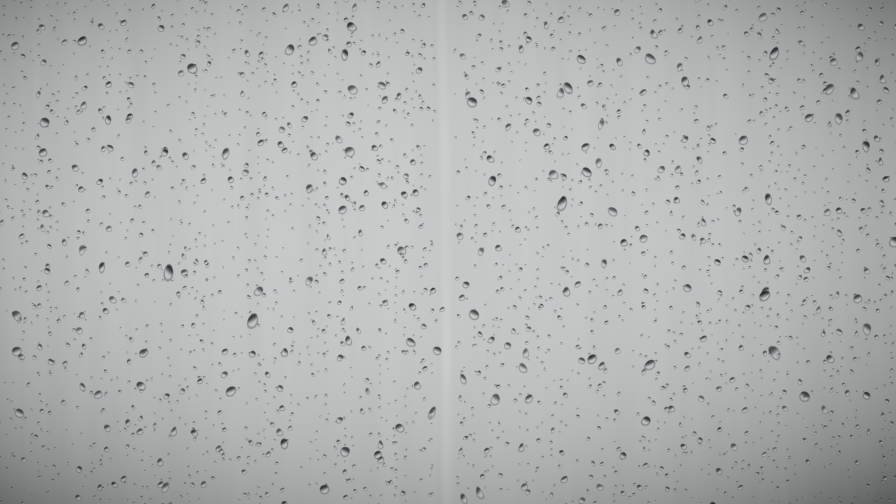
Write a Shadertoy shader that draws this texture.

```glsl
const vec3 SKY = vec3(0.778, 0.787, 0.787);
const vec3 DROP_DARK = vec3(0.15, 0.17, 0.17);
const vec3 DROP_LIGHT = vec3(0.77, 0.785, 0.785);
const vec2 GLOW_CENTRE = vec2(0.47, 0.55);
const float VIGNETTE_WIDE = 0.047;
const float VIGNETTE_CORNER = 0.060;
const float STREAK_X = 0.499;         // share of the canvas width
const float STREAK_WIDTH = 0.010;
const float STREAK_GAIN = 0.022;
const float DRY_GAP = 0.018;          // clear band beside the streak
const int LAYERS = 4;
const float CELL_SIZE = 0.060;        // grid of the largest drops
const float LAYER_SCALE = 0.66;
const float RADIUS_MIN = 0.095;       // shares of the cell
const float RADIUS_MAX = 0.175;
const float DENSITY = 0.34;
const float SOFTNESS = 0.0008;

float hash(vec2 p) {
    return fract(sin(dot(p, vec2(127.1, 311.7))) * 43758.5453);
}

float noise(vec2 p) {
    vec2 i = floor(p), f = fract(p);
    f = f * f * (3.0 - 2.0 * f);
    return mix(mix(hash(i), hash(i + vec2(1.0, 0.0)), f.x),
               mix(hash(i + vec2(0.0, 1.0)), hash(i + vec2(1.0, 1.0)), f.x), f.y);
}

float streakCentre(float y, float aspect) {
    return STREAK_X * aspect + 0.006 * (noise(vec2(y * 3.0, 4.0)) - 0.5) - 0.008 * y;
}

// Overcast light, darker corners, faint vertical water tracks
vec3 wetGlass(vec2 p, float aspect) {
    vec2 fromGlow = (p / vec2(aspect, 1.0) - GLOW_CENTRE) * 2.0;
    float r2 = dot(fromGlow, fromGlow);
    float light = -VIGNETTE_WIDE * r2 - VIGNETTE_CORNER * r2 * r2;
    light += 0.016 * (noise(p * vec2(26.0, 1.6)) - 0.5);
    light += 0.010 * (noise(p * vec2(70.0, 6.0)) - 0.5);
    float across = (p.x - streakCentre(p.y, aspect)) / STREAK_WIDTH;
    light += STREAK_GAIN * exp(-across * across) * (0.7 + 0.6 * noise(p.yy * 7.0));
    light -= 0.4 * STREAK_GAIN * exp(-pow((across + 1.5) * 2.2, 2.0));
    return SKY + light;
}

// Lays one grid of drops over the colour
vec3 addDrops(vec3 colour, vec2 p, float aspect, float cell, float layer, float pixel) {
    vec2 grid = p / cell + layer * 17.3;
    float column = floor(grid.x);
    grid.y += hash(vec2(column, layer + 3.0)) * 9.0;
    vec2 id = floor(grid) + layer * 57.0;

    vec2 jitter = vec2(hash(id + 0.3), hash(id + 5.1)) - 0.5;
    vec2 local = (fract(grid) - 0.5 - jitter * vec2(0.58, 0.32)) * cell;
    vec2 centre = p - local;

    // Drops gather along vertical tracks and avoid the streak
    float track = mix(0.45, 1.45, noise(vec2(centre.x * 22.0, centre.y * 2.5 + layer)));
    float gap = abs(centre.x - streakCentre(centre.y, aspect));
    float chance = DENSITY * track * step(DRY_GAP, gap);
    if (hash(id + 11.7) > chance) return colour;

    float size = hash(id + 23.9);
    float radius = cell * mix(RADIUS_MIN, RADIUS_MAX, size * size);
    float stretch = 1.0 + 0.85 * pow(hash(id + 31.3), 5.0);
    float lean = (hash(id + 41.9) - 0.5) * 0.7;
    float taper = mix(-0.25, 0.4, hash(id + 53.2)) * (stretch - 0.5);

    vec2 q = local / radius;
    q.x += lean * q.y;
    q.y /= stretch;
    q.x *= 1.0 + clamp(taper * q.y, -0.5, 0.9);
    float edge = (length(q) - 1.0) * radius;
    float blur = SOFTNESS + 0.5 * pixel;
    float cover = 1.0 - smoothstep(-blur, blur, edge);

    // Inverted view: dark cap above, sky light below, thin rim around
    float side = q.y - 0.45 * q.x * sign(hash(id + 61.4) - 0.4);
    float cap = smoothstep(-0.35, 0.75, side);
    float rim = 0.5 * smoothstep(0.55, 1.0, length(q));
    float shade = clamp(max(cap, rim), 0.0, 1.0);
    vec3 lens = mix(DROP_LIGHT, DROP_DARK, shade * mix(0.7, 1.0, hash(id + 71.8)));
    lens *= mix(1.0, colour.g / SKY.g, 0.6);
    float strength = mix(0.95, 0.60, layer / float(LAYERS - 1));
    return mix(colour, lens, cover * strength);
}

void mainImage(out vec4 fragColor, in vec2 fragCoord) {
    vec2 p = fragCoord / iResolution.y;
    float aspect = iResolution.x / iResolution.y;
    float pixel = 1.0 / iResolution.y;

    vec3 colour = wetGlass(p, aspect);
    for (int i = LAYERS - 1; i >= 0; i--) {
        float layer = float(i);
        float cell = CELL_SIZE * pow(LAYER_SCALE, layer);
        colour = addDrops(colour, p, aspect, cell, layer, pixel);
    }
    fragColor = vec4(clamp(colour, 0.0, 1.0), 1.0);
}
```
